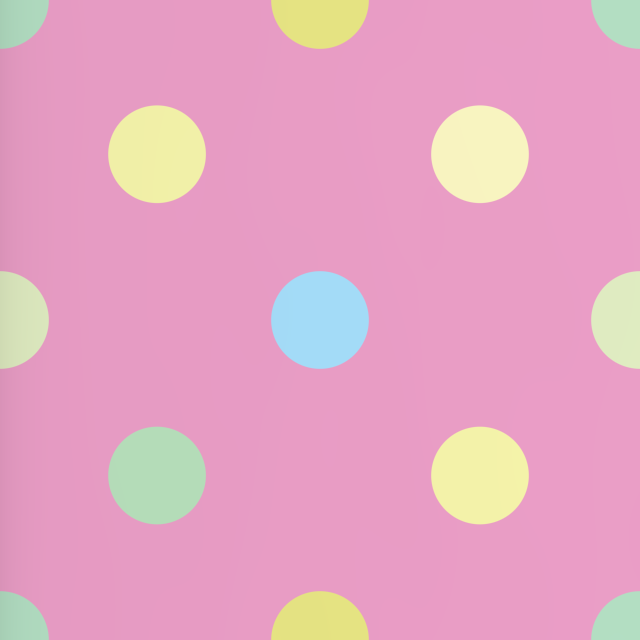
A WebGL 1 fragment shader for this pattern:

```glsl
precision highp float;

uniform vec2 u_resolution;

const float DOT_RADIUS = 0.0763;
const vec3 PINK = vec3(0.910, 0.612, 0.770);
const vec3 MINT = vec3(0.695, 0.862, 0.755);
const vec3 LEAF = vec3(0.712, 0.868, 0.728);
const vec3 PALE_GREEN = vec3(0.868, 0.915, 0.750);
const vec3 OLIVE = vec3(0.898, 0.890, 0.510);
const vec3 LEMON = vec3(0.950, 0.945, 0.660);
const vec3 CREAM = vec3(0.968, 0.950, 0.750);
const vec3 BLUE = vec3(0.640, 0.860, 0.970);

vec2 hashGradient(vec2 cell) {
  float angle = 6.2832 * fract(sin(dot(cell, vec2(127.1, 311.7))) * 4375.85);
  return vec2(cos(angle), sin(angle));
}

float cornerRamp(vec2 cell, vec2 corner, vec2 local) {
  return dot(hashGradient(cell + corner), local - corner);
}

float gradientNoise(vec2 p) {
  vec2 cell = floor(p);
  vec2 f = p - cell;
  vec2 s = f * f * (3.0 - 2.0 * f);
  float low = mix(cornerRamp(cell, vec2(0.0), f), cornerRamp(cell, vec2(1.0, 0.0), f), s.x);
  float high = mix(cornerRamp(cell, vec2(0.0, 1.0), f), cornerRamp(cell, vec2(1.0), f), s.x);
  return mix(low, high, s.y);
}

// Selects one of four colours by column and row parity
vec3 parityColor(vec2 cell, vec3 c00, vec3 c10, vec3 c01, vec3 c11) {
  vec2 odd = mod(cell, 2.0);
  return mix(mix(c00, c10, odd.x), mix(c01, c11, odd.x), odd.y);
}

vec2 nearestCell(vec2 p, vec2 origin, vec2 spacing) {
  return floor((p - origin) / spacing + 0.5);
}

float discMask(vec2 p, vec2 center, float radius, float pixel) {
  return 1.0 - smoothstep(-0.75 * pixel, 0.75 * pixel, length(p - center) - radius);
}

// Darkens toward the left edge, with a gentle rise to the right
float sideShade(float x) {
  float edge = 0.055 * exp(-x / 0.03);
  return 0.988 + 0.022 * x - edge;
}

void main() {
  vec2 p = gl_FragCoord.xy / u_resolution;
  float pixel = 1.0 / min(u_resolution.x, u_resolution.y);
  vec3 color = PINK;

  // Dots on the half-unit lattice, cut by the borders
  vec2 spacing = vec2(0.5);
  vec2 cell = nearestCell(p, vec2(0.0), spacing);
  vec3 tint = parityColor(cell, MINT, OLIVE, PALE_GREEN, BLUE);
  color = mix(color, tint, discMask(p, cell * spacing, DOT_RADIUS, pixel));

  // Staggered dots between them, slightly off centre
  vec2 origin = vec2(0.2454, 0.257);
  spacing = vec2(0.5046, 0.502);
  cell = nearestCell(p, origin, spacing);
  tint = parityColor(cell, LEAF, LEMON, LEMON, CREAM);
  color = mix(color, tint, discMask(p, origin + cell * spacing, DOT_RADIUS, pixel));

  // Soft paper tone
  float tone = 0.004 * gradientNoise(p * vec2(9.0, 3.0));
  gl_FragColor = vec4(color * (sideShade(p.x) + tone), 1.0);
}
```
